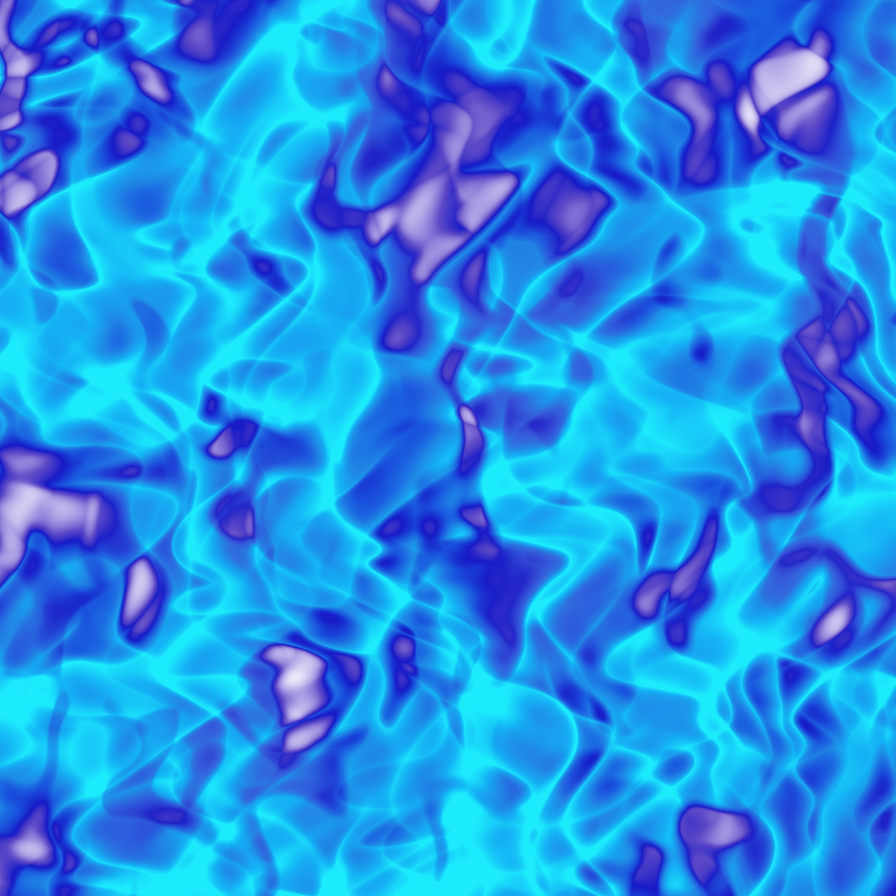
This texture is drawn by a WebGL 1 fragment shader. Its source:

```glsl
precision highp float;
// Draws a dense wall of blue and cyan flames with pale lavender gaps.
uniform vec2 u_resolution;

const int SHEETS = 5;
const vec2 FLAME_SCALE = vec2(8.0, 2.7);

const vec3 WHITE = vec3(0.94, 0.92, 0.98);
const vec3 LAVENDER = vec3(0.68, 0.64, 0.90);
const vec3 PURPLE = vec3(0.37, 0.29, 0.78);
const vec3 DEEP = vec3(0.09, 0.10, 0.78);
const vec3 BLUE = vec3(0.10, 0.34, 0.87);
const vec3 AZURE = vec3(0.12, 0.53, 0.90);
const vec3 SKY = vec3(0.08, 0.70, 0.96);
const vec3 CYAN = vec3(0.11, 0.92, 0.99);
const vec3 HAZE = vec3(0.36, 0.40, 0.84);

// Random unit gradient for a lattice cell
vec2 gradientAt(vec2 cell) {
  float angle = 6.2832 * fract(sin(dot(cell, vec2(127.1, 311.7))) * 43758.5453);
  return vec2(cos(angle), sin(angle));
}

// Signed gradient noise, about -0.7 to 0.7
float noise(vec2 p) {
  vec2 cell = floor(p);
  vec2 f = p - cell;
  vec2 u = f * f * f * (f * (f * 6.0 - 15.0) + 10.0);
  vec2 right = vec2(1.0, 0.0);
  vec2 up = vec2(0.0, 1.0);
  float bottom = mix(dot(gradientAt(cell), f),
                     dot(gradientAt(cell + right), f - right), u.x);
  float top = mix(dot(gradientAt(cell + up), f - up),
                  dot(gradientAt(cell + 1.0), f - 1.0), u.x);
  return mix(bottom, top, u.y);
}

// Upright flame space, bent into S curves and fine curls
vec2 bendFlame(vec2 uv, float seed, float tilt) {
  float sway = noise(uv * vec2(2.6, 6.0) + seed);
  float lift = noise(uv * vec2(5.0, 3.0) - seed - 17.3);
  float curl = noise(uv * vec2(7.0, 13.0) + sway * 2.0 + seed * 1.7);
  vec2 q = uv * FLAME_SCALE;
  q.x += sway * 1.7 + curl * 0.6 + tilt * uv.y;
  q.y += lift * 0.9 + curl * 0.2;
  return q + seed;
}

// Glowing sheet: crisp outside its bright rim, slowly fading inside
float flameSheet(vec2 uv, float seed, float tilt) {
  vec2 q = bendFlame(uv, seed, tilt);
  float depth = 1.6 * noise(q) + 0.3 * noise(q * vec2(2.1, 1.6) + 9.2);
  float glow = depth > 0.0 ? exp(-2.2 * depth) : exp(9.0 * depth);
  float presence = smoothstep(-0.32, 0.36, noise(q * vec2(0.5, 0.8) + 31.7));
  return glow * presence;
}

// Openings between flames: 0 inside a gap, 1 outside
float gapCover(vec2 uv) {
  vec2 warp = vec2(noise(uv * 11.0 + 3.1), noise(uv * 11.0 + 47.6));
  float cover = noise(uv * vec2(10.0, 6.5) + warp * 1.1 + 71.4);
  return smoothstep(-0.38, -0.10, cover);
}

// Blend to the next colour between two heat levels
vec3 blendStop(vec3 color, vec3 next, float from, float to, float heat) {
  return mix(color, next, clamp((heat - from) / (to - from), 0.0, 1.0));
}

vec3 flameColor(float heat) {
  vec3 color = blendStop(WHITE, LAVENDER, -0.01, 0.06, heat);
  color = blendStop(color, PURPLE, 0.06, 0.14, heat);
  color = blendStop(color, DEEP, 0.14, 0.23, heat);
  color = blendStop(color, BLUE, 0.23, 0.36, heat);
  color = blendStop(color, AZURE, 0.36, 0.51, heat);
  color = blendStop(color, SKY, 0.51, 0.67, heat);
  return blendStop(color, CYAN, 0.67, 0.83, heat);
}

void main() {
  vec2 uv = gl_FragCoord.xy / u_resolution.y;
  float cover = gapCover(uv);

  // Screen the sheets together; the last ones cross the gaps
  float cold = 1.0;
  for (int i = 0; i < SHEETS; i++) {
    float layer = float(i);
    float tilt = 1.8 * sin(layer * 2.4 + 0.5);
    float inFront = step(3.0, layer);
    float strength = 0.8 * mix(0.15, 1.0, max(cover, 0.65 * inFront));
    cold *= 1.0 - strength * flameSheet(uv, layer * 13.7 + 5.3, tilt);
  }

  // Soft smoke shades the pale gaps and dark pockets
  float smoke = noise(uv * vec2(17.0, 12.0) + 83.0);
  float heat = 1.0 - cold + 0.12 * smoke * cold;

  // Violet haze drifts over the mid blues
  float drift = smoothstep(-0.1, 0.4, noise(uv * vec2(6.0, 4.0) + 59.0));
  float midBlue = smoothstep(0.16, 0.30, heat) * smoothstep(0.60, 0.36, heat);
  vec3 color = mix(flameColor(heat), HAZE, 0.4 * drift * midBlue);
  gl_FragColor = vec4(color, 1.0);
}
```
